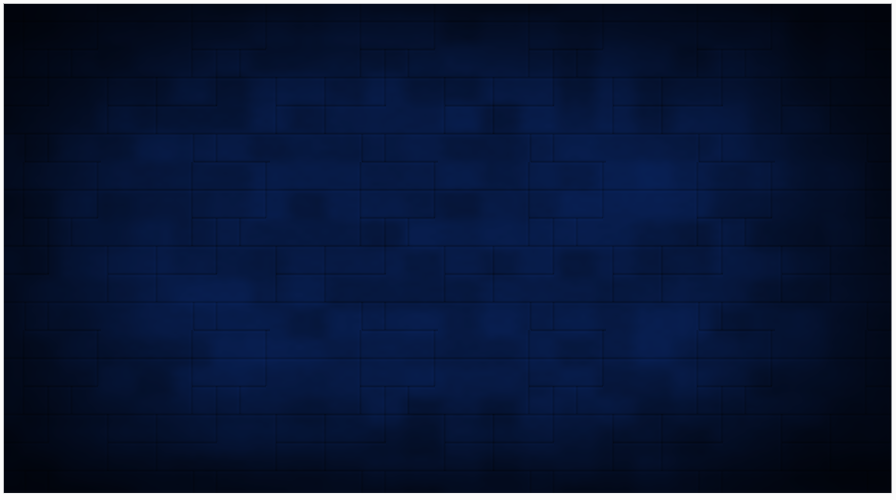
Reproduce this background procedurally as a Shadertoy shader.

```glsl
// Dark navy wall of embossed stone slabs with a vignette and a thin white frame.

const vec3 NAVY = vec3(0.027, 0.103, 0.272);
const vec3 NIGHT = vec3(0.004, 0.016, 0.048);
const vec3 FRAME_WHITE = vec3(0.984);
const float ROW_HEIGHT = 0.05615;
const float ROWS = 6.0;
const float ROW_OFFSET = 0.759;

// Vertical joints in one tile: position, first row, number of rows.
const vec3 JOINTS[8] = vec3[8](
    vec3(0.14, 5.0, 3.0), vec3(0.58, 5.0, 2.0),
    vec3(0.286, 1.0, 2.0), vec3(0.425, 1.0, 1.0),
    vec3(0.64, 2.0, 2.0), vec3(0.93, 2.0, 2.0),
    vec3(0.286, 4.0, 1.0), vec3(0.15, 4.0, 1.0));

// Horizontal joints, one per row: start and length.
const vec2 LEDGES[6] = vec2[6](
    vec2(0.0, 1.0), vec2(0.14, 0.44), vec2(0.0, 1.0),
    vec2(0.64, 0.65), vec2(0.0, 1.0), vec2(0.15, 0.45));

float hash(vec2 p) {
    vec3 q = fract(p.xyx * vec3(0.1031, 0.1030, 0.0973));
    q += dot(q, q.yzx + 33.33);
    return fract((q.x + q.y) * q.z);
}

// Value noise; a small softness gives square patches.
float patchNoise(vec2 p, float softness) {
    vec2 cell = floor(p);
    vec2 t = smoothstep(0.5 - softness, 0.5 + softness, fract(p));
    float low = mix(hash(cell), hash(cell + vec2(1, 0)), t.x);
    float high = mix(hash(cell + vec2(0, 1)), hash(cell + 1.0), t.x);
    return mix(low, high, t.y);
}

// Dark groove with a faint lit edge beside it.
float groove(float d, float pixel) {
    float width = max(0.0022, pixel);
    float shade = exp(-d * d / (width * width));
    float lit = exp(-pow((d + 1.8 * width) / width, 2.0));
    return 0.24 * shade - 0.09 * lit;
}

// Signed distance along a repeating axis.
float wrapped(float x, float period) {
    return x - period * round(x / period);
}

float slabJoints(vec2 p, float pixel) {
    float tile = ROW_HEIGHT * ROWS;
    float row = p.y / ROW_HEIGHT - ROW_OFFSET;
    float across = p.x / tile;
    float depth = 0.0;
    for (int i = 0; i < 8; i++) {
        vec3 joint = JOINTS[i];
        float inside = step(mod(row - joint.y, ROWS), joint.z);
        depth += 0.7 * inside * groove(wrapped(p.x - joint.x * tile, tile), pixel);
    }
    for (int i = 0; i < 6; i++) {
        float inside = step(fract(across - LEDGES[i].x), LEDGES[i].y);
        float d = wrapped(p.y - (float(i) + ROW_OFFSET) * ROW_HEIGHT, tile);
        depth += inside * groove(-d, pixel);
    }
    return depth;
}

// Rounded falloff towards the sides and corners.
float vignette(vec2 uv) {
    vec2 q = abs(2.0 * uv - vec2(0.985, 1.0));
    float r = pow(dot(q * q, q), 1.0 / 3.0);
    return 1.0 - smoothstep(0.48, 1.24, r);
}

float boxDistance(vec2 p, vec2 low, vec2 high) {
    vec2 d = max(low - p, p - high);
    return max(d.x, d.y);
}

void mainImage(out vec4 fragColor, in vec2 fragCoord) {
    float pixel = 1.0 / iResolution.y;
    float aspect = iResolution.x * pixel;
    vec2 p = fragCoord * pixel;
    vec2 fromTop = vec2(p.x, 1.0 - p.y);

    // Stone tone: broad clouds, square patches and fine grain
    float clouds = patchNoise(fromTop * 6.0 + 3.0, 0.5) - 0.5;
    float squares = patchNoise(fromTop * vec2(13.0, 17.0) + 19.0, 0.27) - 0.5;
    float grain = patchNoise(fromTop * vec2(60.0, 95.0), 0.5) - 0.5;
    float tone = 1.0 + 0.16 * clouds + 0.27 * squares + 0.05 * grain;
    tone -= slabJoints(fromTop, pixel);

    vec3 color = mix(NIGHT, NAVY, vignette(p / vec2(aspect, 1.0))) * tone;

    // White frame with a smooth inner edge
    float edge = boxDistance(p, vec2(0.0075, 0.014), vec2(aspect - 0.009, 0.9925));
    color = mix(color, FRAME_WHITE, smoothstep(-0.7 * pixel, 0.7 * pixel, edge));
    fragColor = vec4(color, 1.0);
}
```
